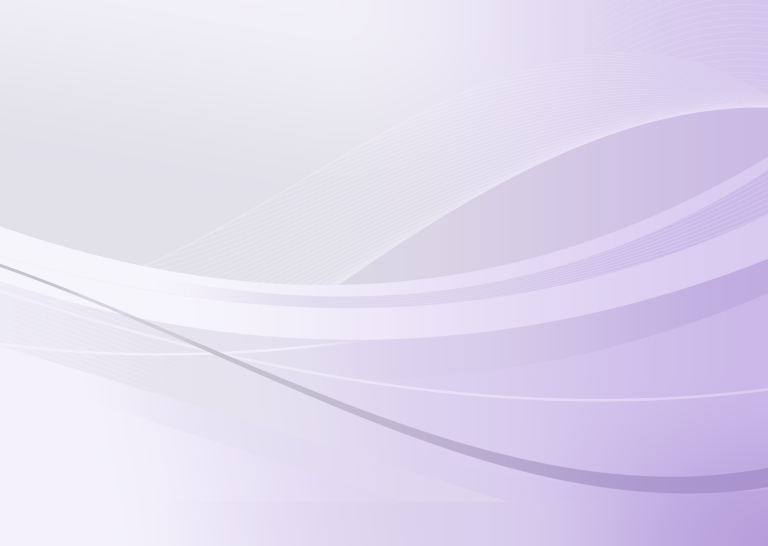
This background is drawn by a WebGL 1 fragment shader. Its source:

```glsl
precision highp float;
// Pale lavender backdrop with sweeping ribbons, fine hatching and a dark thread.
uniform vec2 u_resolution;

#define WAVE_LINES 28.0
#define WAVE_TILT 1.1
#define HATCH_WIDTH 0.0010
#define HATCH_STRENGTH 0.36
#define THREAD_WIDTH 0.0024
#define WHITE vec3(0.957, 0.947, 0.988)
#define GREY vec3(0.885, 0.878, 0.915)
#define LAVENDER vec3(0.870, 0.832, 0.940)
#define PURPLE vec3(0.795, 0.718, 0.912)
#define DEEP vec3(0.715, 0.620, 0.860)

// Cubic through four heights at x = 0, 1/3, 2/3 and 1.
float curve(float x, vec4 h) {
  float t = 3.0 * x, a = t - 1.0, b = t - 2.0, c = t - 3.0;
  return dot(h, vec4(-a * b * c / 6.0, t * b * c / 2.0, -t * a * c / 2.0, t * a * b / 6.0));
}

// Smooth coverage of the side where d is positive.
float cover(float d) {
  float px = 0.8 / u_resolution.y;
  return smoothstep(-px, px, d);
}

float band(float y, float low, float high) {
  return cover(y - low) * cover(high - y);
}

// Line of given half width, dimmed when thinner than a pixel.
float stroke(float d, float w) {
  float px = 1.0 / u_resolution.y;
  return clamp((w - abs(d)) / px + 0.5, 0.0, 1.0) * min(1.0, 2.0 * w / px + 0.2);
}

// Lines slanting across the space between two curves.
float hatch(vec2 p, float low, float high, float count, float tilt) {
  float gap = max(high - low, 0.008);
  float phase = fract(count * ((p.y - low) / gap + tilt * p.x));
  return stroke((phase - 0.5) * gap / count, HATCH_WIDTH) * band(p.y, low, high);
}

vec3 upperField(vec2 p) {
  float glow = smoothstep(0.70, 1.10, p.y + 0.25 * p.x);
  vec3 c = mix(GREY, vec3(0.945, 0.936, 0.970), glow);
  return mix(c, vec3(0.825, 0.770, 0.922), smoothstep(0.42, 1.05, p.x));
}

vec3 lowerField(vec2 p) {
  vec3 c = mix(WHITE, LAVENDER, smoothstep(0.12, 0.58, p.x + 0.15 * p.y));
  c = mix(c, PURPLE, smoothstep(0.45, 1.05, p.x));
  return mix(c, DEEP, smoothstep(0.65, 1.05, p.x) * smoothstep(0.32, 0.0, p.y));
}

void main() {
  vec2 p = gl_FragCoord.xy / u_resolution;
  float x = p.x, y = p.y;

  // Curves, from the top down
  float waveTop = curve(x, vec4(0.439, 0.620, 0.866, 0.825));
  float waveLow = curve(x, vec4(0.035, 0.369, 0.675, 0.803));
  float rimTop = curve(x, vec4(0.585, 0.483, 0.518, 0.713));
  float rimLow = curve(x, vec4(0.568, 0.465, 0.490, 0.688));
  float ribbonTop = curve(x, vec4(0.531, 0.443, 0.460, 0.607));
  float ribbonLow = curve(x, vec4(0.485, 0.386, 0.399, 0.526));
  float shadeLow = curve(x, vec4(0.393, 0.311, 0.327, 0.463));
  float darkTop = curve(x, vec4(0.517, 0.327, 0.164, 0.143));
  float darkLow = curve(x, vec4(0.511, 0.317, 0.142, 0.108));
  float veilLow = 0.366 - 0.43 * x;

  // Upper field and the hollow under the wave
  vec3 color = upperField(p);
  vec3 hollow = mix(vec3(0.862, 0.845, 0.900), vec3(0.795, 0.728, 0.895), smoothstep(0.42, 1.05, x));
  color = mix(color, hollow, cover(waveLow - y));

  // Hatched wave with bright borders
  float lines = hatch(p, waveLow, waveTop, WAVE_LINES, WAVE_TILT);
  color = mix(color, WHITE, lines * HATCH_STRENGTH * mix(1.0, 0.45, smoothstep(0.5, 0.9, x)));
  float border = cover(y - waveLow) * exp(-max(y - waveLow, 0.0) / 0.014);
  color = mix(color, WHITE, 0.5 * border);
  color = mix(color, WHITE, 0.35 * stroke(y - waveTop, 0.0018) * smoothstep(0.75, 0.45, x));
  float corner = hatch(p, waveTop, waveTop + 0.30, 24.0, -2.4);
  color = mix(color, WHITE, 0.16 * corner * smoothstep(0.68, 0.85, x));

  // Lower field, its grey veil and the soft folds at the left
  vec3 lower = lowerField(p);
  float veil = cover(y - veilLow) * smoothstep(0.58, 0.25, x);
  lower = mix(lower, vec3(0.898, 0.887, 0.930), veil * mix(0.45, 0.85, smoothstep(0.0, 0.22, x)));
  float fold = band(y, max(0.318 - 0.452 * x, 0.081), veilLow);
  lower = mix(lower, vec3(0.885, 0.865, 0.935), 0.4 * fold * smoothstep(0.08, 0.3, x));
  lower = mix(lower, LAVENDER * 0.97, 0.25 * cover(0.081 - y) * smoothstep(0.15, 0.5, x) * smoothstep(0.9, 0.55, x));
  float veilLines = hatch(p, veilLow, veilLow + 0.13, 14.0, 0.7);
  lower = mix(lower, WHITE, 0.4 * veilLines * smoothstep(0.28, 0.12, x));
  color = mix(color, lower, cover(ribbonLow - y));

  // Shade beneath the broad ribbon
  vec3 shade = mix(vec3(0.850, 0.812, 0.922), vec3(0.755, 0.675, 0.880), smoothstep(0.55, 1.0, x));
  color = mix(color, shade, band(y, shadeLow, ribbonLow) * smoothstep(0.40, 0.70, x));

  // Lined channel, upper rim and broad ribbon
  vec3 pale = mix(vec3(0.968, 0.962, 0.988), vec3(0.850, 0.792, 0.942), smoothstep(0.15, 1.05, x));
  vec3 channel = mix(pale, mix(vec3(0.865, 0.840, 0.922), vec3(0.795, 0.725, 0.915),
    smoothstep(0.4, 1.0, x)), smoothstep(0.18, 0.50, x));
  color = mix(color, channel, band(y, ribbonTop, rimTop));
  color = mix(color, WHITE, 0.22 * hatch(p, ribbonTop, rimLow, 8.0, 0.8) * smoothstep(0.3, 0.5, x));
  color = mix(color, pale, band(y, rimLow, rimTop));
  color = mix(color, pale, band(y, ribbonLow, ribbonTop));

  // Light threads
  float rising = curve(x, vec4(0.370, 0.357, 0.427, 0.559));
  float falling = curve(x, vec4(0.467, 0.338, 0.272, 0.287));
  color = mix(color, WHITE, 0.8 * stroke(y - rising, THREAD_WIDTH) * smoothstep(0.5, 0.36, x));
  color = mix(color, WHITE, mix(0.75, 0.35, x) * stroke(y - falling, THREAD_WIDTH));

  // Dark ribbon and the faint fold below it
  vec3 dark = mix(vec3(0.765, 0.742, 0.805), vec3(0.660, 0.570, 0.805), smoothstep(0.3, 1.0, x));
  float streak = 1.0 - 0.35 * smoothstep(0.07, 0.12, x) * smoothstep(0.28, 0.22, x);
  float under = curve(x, vec4(0.330, 0.230, 0.130, 0.103));
  color = mix(color, LAVENDER, 0.2 * band(y, under, darkLow) * smoothstep(0.45, 0.6, x));
  color = mix(color, dark, 0.92 * streak * band(y, darkLow, darkTop));

  gl_FragColor = vec4(color, 1.0);
}
```
